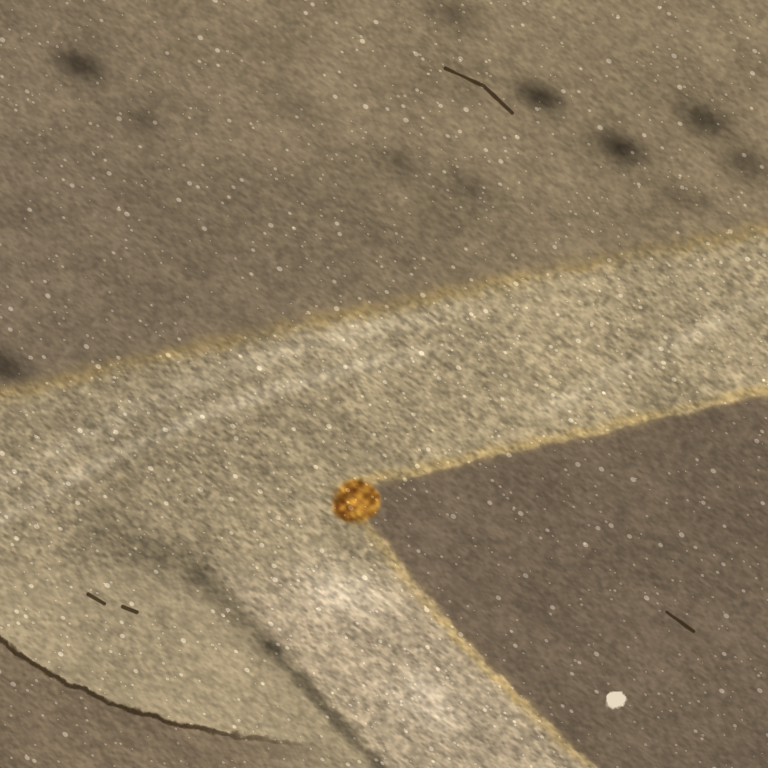
Give the GLSL for this texture, as a Shadertoy shader.

```glsl
// Weathered asphalt with a pale worn concrete band, a dark corner slab, cracks and stains
float hash(vec2 p) {
    vec3 q = fract(vec3(p.xyx) * 0.1031);
    q += dot(q, q.yzx + 33.33);
    return fract((q.x + q.y) * q.z);
}

float noise(vec2 p) {
    vec2 i = floor(p), f = fract(p);
    f = f * f * (3.0 - 2.0 * f);
    return mix(mix(hash(i), hash(i + vec2(1, 0)), f.x),
               mix(hash(i + vec2(0, 1)), hash(i + vec2(1, 1)), f.x), f.y);
}

float fbm(vec2 p) {
    float sum = 0.0, amp = 0.5;
    for (int i = 0; i < 4; i++) {
        sum += amp * noise(p);
        p = mat2(1.6, 1.2, -1.2, 1.6) * p + 7.3;
        amp *= 0.5;
    }
    return sum / 0.9375;
}

float segment(vec2 p, vec2 a, vec2 b) {
    vec2 d = b - a;
    return length(p - a - d * clamp(dot(p - a, d) / dot(d, d), 0.0, 1.0));
}

// Soft line of half width w around distance d
float stroke(float d, float w) { return exp(-d * d / (w * w)); }

// Soft ellipse, long axis tilted down to the right
float blob(vec2 p, vec2 center, vec2 radii) {
    vec2 d = mat2(0.91, 0.41, -0.41, 0.91) * (p - center);
    d = vec2(dot(p - center, vec2(0.91, -0.41)), dot(p - center, vec2(0.41, 0.91))) / radii;
    return exp(-dot(d, d));
}

// Scattered bright chips, one candidate per cell
float chips(vec2 p, float cells, float rarity) {
    vec2 id = floor(p * cells);
    vec2 center = 0.3 + 0.4 * vec2(hash(id + 3.1), hash(id + 8.7));
    float radius = 0.1 + 0.14 * hash(id + 5.9);
    float d = length((fract(p * cells) - center) * vec2(0.8, 1.1));
    return step(rarity, hash(id)) * smoothstep(radius + 0.08, radius - 0.08, d);
}

void mainImage(out vec4 fragColor, in vec2 fragCoord) {
    vec2 p = fragCoord / iResolution.xy;
    vec2 slant = vec2(dot(p, vec2(0.82, -0.57)), dot(p, vec2(0.57, 0.82)));
    float cloud = fbm(p * 7.0);
    float patches = fbm(slant * vec2(18.0, 32.0));
    float rough = (fbm(p * 55.0) - 0.5) * 0.016;

    // Region boundaries
    float upper = p.y - (0.486 + 0.245 * p.x - 0.03 * p.x * p.x) + rough;
    float drop = 0.31 - p.y;
    float slabTop = p.y - (0.261 + 0.225 * p.x);
    float slabSide = (0.488 + 0.75 * drop + 0.6 * drop * drop - p.x) * 0.75;
    float blend = max(0.03 - abs(slabTop - slabSide), 0.0);
    float slab = max(slabTop, slabSide) + blend * blend / 0.12 + rough * 0.7;
    float crack = (p.y - 0.01 - 0.157 * exp(-5.0 * p.x)) / (1.0 + 0.5 * exp(-5.0 * p.x)) + rough * 0.7;
    float joint = (p.x - 0.3125 - 0.89 * (0.206 - p.y)) * 0.75 + rough * 0.6;
    float inUpper = smoothstep(-0.008, 0.008, upper);
    float inSlab = smoothstep(0.003, -0.003, slab);
    float low = smoothstep(0.30, 0.20, p.y);

    // Pale band and lower concrete
    vec3 col = mix(vec3(0.59, 0.53, 0.42), vec3(0.65, 0.585, 0.46), smoothstep(0.1, 0.8, p.x));
    float concrete = low * smoothstep(-0.01, 0.02, joint);
    float leftPad = smoothstep(0.02, -0.02, joint) * smoothstep(0.29, 0.24, p.y + 0.22 * max(p.x - 0.15, 0.0));
    col = mix(col, vec3(0.68, 0.61, 0.50), concrete);
    col = mix(col, vec3(0.645, 0.58, 0.46), leftPad);
    col = mix(col, vec3(0.49, 0.425, 0.34), smoothstep(0.004, -0.004, crack) * smoothstep(0.48, 0.3, p.x));

    // Worn streaks along the band
    float wear = 0.4 + 0.9 * patches;
    float sweep = 0.323 + 0.62 * p.x - 0.41 * p.x * p.x;
    float fade = smoothstep(0.66, 0.5, p.x);
    col += 0.11 * wear * fade * stroke(p.y - sweep, 0.012);
    col += 0.08 * wear * fade * stroke(p.y - sweep - 0.045, 0.017);
    col += 0.08 * wear * stroke(segment(p, vec2(0.71, 0.465), vec2(0.98, 0.605)), 0.012);

    // Dirt at the head of the joint, pale scuffs beside it
    col *= 1.0 - 0.24 * wear * stroke(segment(p, vec2(0.13, 0.305), vec2(0.25, 0.262)), 0.032);
    col *= 1.0 - 0.25 * wear * stroke(segment(p, vec2(0.26, 0.25), vec2(0.36, 0.15)), 0.020);
    col *= 1.0 - 0.38 * wear * stroke(segment(p, vec2(0.35, 0.16), vec2(0.495, 0.0)) + rough, 0.008);
    col += 0.20 * patches * (blob(p, vec2(0.553, 0.09), vec2(0.06, 0.04)) + blob(p, vec2(0.443, 0.23), vec2(0.06, 0.04)));

    // Asphalt and corner slab
    vec3 asphalt = mix(vec3(0.485, 0.425, 0.345), vec3(0.545, 0.48, 0.375), smoothstep(0.6, 1.7, p.x + p.y));
    col = mix(col, asphalt, inUpper);
    col = mix(col, vec3(0.445, 0.385, 0.315), inSlab);

    // Ochre margins and leaf litter in the corner
    col = mix(col, vec3(0.60, 0.51, 0.33), 0.65 * wear * stroke(upper, 0.011));
    col = mix(col, vec3(0.74, 0.63, 0.41), 0.75 * wear * stroke(slab - 0.006, 0.008));
    vec3 leaf = mix(vec3(0.42, 0.25, 0.09), vec3(0.80, 0.59, 0.25), noise(p * 130.0));
    col = mix(col, leaf, smoothstep(0.35, 0.6, blob(p, vec2(0.464, 0.345), vec2(0.035, 0.033)) * (0.5 + patches)));

    // Oil stains: position and strength
    vec3 stains[12] = vec3[12](vec3(0.105, 0.915, 0.42), vec3(0.18, 0.84, 0.18), vec3(0.703, 0.874, 0.5),
        vec3(0.807, 0.807, 0.5), vec3(0.918, 0.844, 0.42), vec3(0.974, 0.788, 0.32), vec3(0.005, 0.525, 0.42),
        vec3(0.59, 0.98, 0.25), vec3(0.52, 0.788, 0.2), vec3(0.615, 0.753, 0.2), vec3(0.885, 0.746, 0.2), vec3(0.39, 0.857, 0.14));
    for (int i = 0; i < 12; i++)
        col *= 1.0 - stains[i].z * (0.6 + 0.8 * patches) * blob(p, stains[i].xy, vec2(0.034, 0.018));

    // Slanted grain, coarser on the band
    float grain = noise(slant * vec2(110.0, 230.0)) + 0.7 * noise(slant * vec2(210.0, 380.0) + 9.0) - 0.85;
    float strength = mix(0.31, 0.18, max(inUpper, inSlab)) * (1.0 - 0.35 * leftPad);
    col *= 1.0 + strength * grain + 0.16 * (cloud - 0.5) + 0.18 * (patches - 0.5);
    col += 0.20 * chips(slant, 75.0, 0.93) + 0.14 * chips(slant + 4.0, 130.0, 0.92);

    // Crack, twigs and a white fleck
    float dark = smoothstep(0.0045, 0.001, abs(crack)) * smoothstep(0.47, 0.2, p.x);
    float twig = min(segment(p, vec2(0.58, 0.911), vec2(0.63, 0.888)), segment(p, vec2(0.63, 0.888), vec2(0.667, 0.853)));
    twig = min(twig, segment(p, vec2(0.868, 0.203), vec2(0.903, 0.178)));
    twig = min(twig, min(segment(p, vec2(0.115, 0.226), vec2(0.136, 0.214)), segment(p, vec2(0.16, 0.21), vec2(0.178, 0.203))));
    dark = max(dark, smoothstep(0.0035, 0.0008, twig + rough * 0.15));
    col = mix(col, vec3(0.20, 0.15, 0.09), 0.8 * dark);
    float fleck = length((p - vec2(0.80, 0.089)) * vec2(1.0, 1.3)) + rough * 1.8;
    col = mix(col, vec3(0.90, 0.85, 0.75), smoothstep(0.016, 0.009, fleck));

    fragColor = vec4(clamp(col, 0.0, 1.0), 1.0);
}
```
